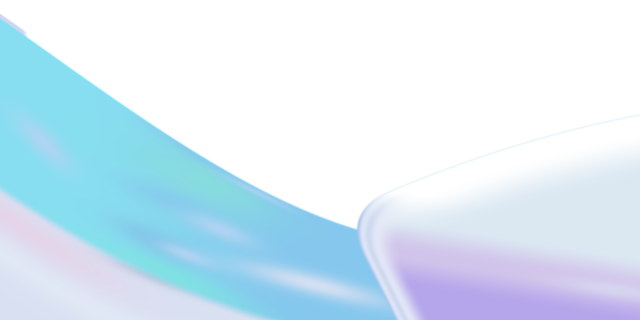
Write a Shadertoy shader that draws this background.

```glsl
const vec3 WHITE = vec3(1.0);
const vec3 CYAN = vec3(0.53, 0.87, 0.94);
const vec3 TEAL = vec3(0.53, 0.87, 0.86);
const vec3 MINT = vec3(0.49, 0.90, 0.87);
const vec3 BLUE = vec3(0.52, 0.78, 0.93);
const vec3 LILAC = vec3(0.70, 0.83, 0.95);
const vec3 MIST = vec3(0.85, 0.88, 0.95);
const vec3 PINK = vec3(0.90, 0.83, 0.91);
const vec3 MAUVE = vec3(0.82, 0.77, 0.92);
const vec3 PURPLE = vec3(0.71, 0.65, 0.92);

// Antialiased coverage of the negative side of a distance
float cover(float d, float aa) {
    return smoothstep(aa, -aa, d);
}

float glow(float d, float width) {
    return exp(-d * d / (width * width));
}

// Soft tapered stroke from a to b
float streak(vec2 p, vec2 a, vec2 b, float width) {
    vec2 axis = b - a;
    float len = length(axis);
    vec2 dir = axis / len;
    vec2 q = p - 0.5 * (a + b);
    float along = dot(q, dir) / (0.5 * len);
    float across = dot(q, vec2(-dir.y, dir.x)) / width;
    return exp(-2.0 * along * along - across * across);
}

float smoothMax(float a, float b, float k) {
    float h = max(k - abs(a - b), 0.0) / k;
    return max(a, b) + h * h * k * 0.25;
}

float ribbonTop(float x) {
    return 0.943 + x * (-0.701 + x * (-0.066 + x * 0.147));
}

float ribbonBottom(float x) {
    return 0.414 + x * (-0.68 + x * 0.23);
}

// Rounded wedge: curved roof joined to a slanted left side
float glassDistance(vec2 p) {
    float u = p.x - 1.224;
    float roof = p.y - (0.406 + u * (0.419 - 0.146 * u));
    float side = 1.237 - 0.5 * p.y - p.x;
    return smoothMax(roof * 0.92, side * 0.894, 0.16);
}

vec3 ribbonColor(vec2 p, float depth) {
    vec3 c = mix(CYAN, BLUE, smoothstep(0.25, 0.95, p.x));
    c = mix(c, TEAL, 0.85 * streak(p, vec2(0.34, 0.56), vec2(0.95, 0.31), 0.085));
    c = mix(c, MINT, 0.75 * streak(p, vec2(0.20, 0.29), vec2(0.90, -0.02), 0.035));

    // Blue folds
    c = mix(c, BLUE, 0.7 * streak(p, vec2(0.34, 0.45), vec2(0.74, 0.29), 0.035));
    c = mix(c, BLUE * 0.97, 0.8 * streak(p, vec2(0.31, 0.33), vec2(0.66, 0.16), 0.035));

    // Pale reflections
    c = mix(c, LILAC, 0.9 * streak(p, vec2(0.02, 0.67), vec2(0.25, 0.44), 0.035));
    c = mix(c, LILAC, 0.9 * streak(p, vec2(0.54, 0.345), vec2(0.84, 0.22), 0.028));
    c = mix(c, LILAC, 0.9 * streak(p, vec2(0.46, 0.25), vec2(0.70, 0.16), 0.020));
    c = mix(c, MIST, 0.95 * streak(p, vec2(0.67, 0.19), vec2(1.30, 0.03), 0.032));

    // Upper rim
    float rim = smoothstep(0.35, 0.65, p.x);
    c = mix(c, BLUE, 0.8 * rim * glow(depth, 0.022));
    c = mix(c, LILAC, 0.7 * streak(p, vec2(0.65, 0.475), vec2(0.95, 0.325), 0.009));
    return c;
}

vec3 underColor(vec2 p, float depth) {
    vec3 c = mix(MIST, vec3(0.88, 0.91, 0.96), glow(depth - 0.17, 0.05));
    c = mix(c, PINK, 0.9 * glow(depth - 0.07, 0.05) * smoothstep(0.6, 0.1, p.x));
    c = mix(c, vec3(0.74, 0.76, 0.85), 0.8 * streak(p, vec2(0.28, 0.215), vec2(0.65, 0.065), 0.018));
    return c;
}

vec3 glassColor(vec2 p, float depth) {
    // Tilted colour bands
    float band = p.y + 0.16 * (p.x - 1.56);
    vec3 c = mix(PURPLE, MAUVE, smoothstep(0.06, 0.16, band));
    c = mix(c, vec3(0.86, 0.91, 0.95), smoothstep(0.17, 0.27, band));
    c = mix(c, MIST, 0.6 * streak(p, vec2(1.68, 0.13), vec2(2.15, 0.06), 0.025));

    // White shoulder and pale left wall
    float roofSide = smoothstep(0.22, 0.36, band);
    c = mix(c, WHITE, roofSide * smoothstep(0.18, 0.05, depth));
    float wall = 1.0 - roofSide;
    c = mix(c, vec3(0.90, 0.92, 0.97), wall * smoothstep(0.095, 0.035, depth));
    c = mix(c, vec3(0.77, 0.82, 0.93), 0.7 * wall * glow(depth - 0.027, 0.011));
    c = mix(c, vec3(0.60, 0.72, 0.90), 0.8 * wall * glow(depth, 0.008));
    c = mix(c, vec3(0.83, 0.92, 0.97), 0.7 * roofSide * glow(depth, 0.004));
    return c;
}

void mainImage(out vec4 fragColor, in vec2 fragCoord) {
    vec2 p = fragCoord / iResolution.xy * vec2(2.0, 1.0);
    float aa = 1.0 / iResolution.y;
    vec3 color = WHITE;

    // Lilac lip behind the ribbon
    float topDist = (p.y - ribbonTop(p.x)) * 0.83;
    float lip = cover(topDist - 0.012, aa) * smoothstep(0.09, 0.07, p.x);
    color = mix(color, vec3(0.82, 0.84, 0.94), lip);

    // Ribbon and its pale underside
    float bottomDist = (ribbonBottom(p.x) - p.y) * 0.86;
    vec3 band = ribbonColor(p, -topDist);
    band = mix(band, underColor(p, bottomDist), smoothstep(-0.012, 0.022, bottomDist));
    color = mix(color, band, cover(topDist, aa * 1.3));

    // Glass wedge
    float glass = glassDistance(p);
    color = mix(color, glassColor(p, -glass), cover(glass, aa));

    fragColor = vec4(color, 1.0);
}
```
